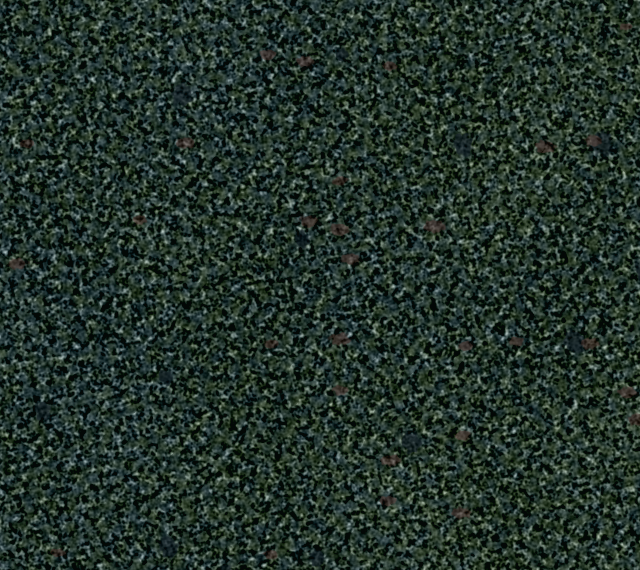
Reproduce this texture procedurally as a Shadertoy shader.

```glsl
// Polished dark green granite: fine crystals in near-black, green and grey-green.
// Layers of gradient noise set the tone, calmer patches form the larger crystals,
// and a jittered grid scatters a few rusty and blue-black inclusions.

float hash(vec2 p) {
    vec3 q = fract(p.xyx * 0.1031);
    q += dot(q, q.yzx + 33.33);
    return fract((q.x + q.y) * q.z);
}

// Contribution of one lattice corner with a random unit gradient
float corner(vec2 cell, vec2 local, vec2 offset) {
    float angle = 6.2832 * hash(cell + offset);
    return dot(vec2(cos(angle), sin(angle)), local - offset);
}

float gradientNoise(vec2 p) {
    vec2 i = floor(p), f = fract(p);
    vec2 s = f * f * f * (f * (f * 6.0 - 15.0) + 10.0);
    float low = mix(corner(i, f, vec2(0, 0)), corner(i, f, vec2(1, 0)), s.x);
    float high = mix(corner(i, f, vec2(0, 1)), corner(i, f, vec2(1, 1)), s.x);
    return mix(low, high, s.y);
}

// Coverage of sparse ragged grains, kept well inside their grid cells
float inclusions(vec2 p, float seed, float share, vec2 radius) {
    vec2 cell = floor(p);
    vec2 id = cell + seed;
    vec2 center = 0.3 + 0.4 * vec2(hash(id + 11.0), hash(id + 37.0));
    vec2 size = radius * (0.65 + 0.5 * hash(id + 71.0));
    float edge = length((fract(p) - center) / size) + 0.5 * gradientNoise(p * 9.0 + seed);
    return step(hash(id), share) * (1.0 - smoothstep(0.8, 1.15, edge));
}

void mainImage(out vec4 fragColor, in vec2 fragCoord) {
    vec2 p = fragCoord / iResolution.y;
    mat2 turn = mat2(0.8, 0.6, -0.6, 0.8);
    vec2 q = turn * p + 3.0;
    vec2 r = turn * q + 5.0;

    // Crystal tone, about zero mean and unit deviation
    float tone = gradientNoise(q * 105.0)
               + 0.8 * gradientNoise(r * 185.0)
               + 0.5 * gradientNoise(p * 60.0 + 9.0);
    tone = tone * 3.9 - 0.1;

    // Larger crystals with an even mid tone
    float calm = smoothstep(0.05, 0.18, gradientNoise(r * 52.0 + 40.0));
    tone = mix(tone, 0.3 + 0.3 * tone, 0.8 * calm);
    tone += 0.3 * gradientNoise(q * 5.0);

    // Blue and green minerals, bluer towards the left
    float blueness = 2.6 * gradientNoise(q * 44.0 + 80.0)
                   + 0.8 * gradientNoise(p * 3.0 + 20.0)
                   + 0.35 - 0.5 * p.x;
    vec3 stone = vec3(0.125, 0.195, 0.155) + 0.135 * tone;
    stone += vec3(-0.016, -0.01, 0.03) * clamp(blueness, -1.0, 1.2);

    // Scattered inclusions keep a trace of the surrounding grain
    float blueBlack = inclusions(r * 13.0, 90.0, 0.08, vec2(0.24, 0.2));
    float rust = inclusions(p * 14.0, 30.0, 0.05 + 0.07 * p.x, vec2(0.23, 0.14));
    stone = mix(stone, vec3(0.07, 0.12, 0.14) + 0.03 * tone, 0.8 * blueBlack);
    stone = mix(stone, vec3(0.26, 0.20, 0.18) + 0.05 * tone, 0.75 * rust);

    fragColor = vec4(max(stone, vec3(0.01, 0.03, 0.025)), 1.0);
}
```
